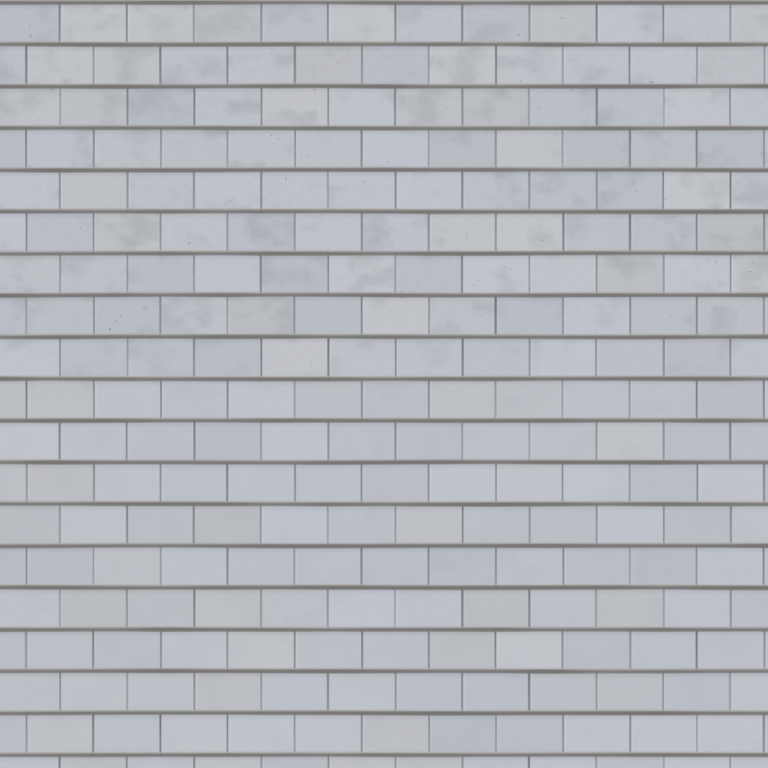
Reproduce this texture procedurally as a WebGL 2 fragment shader.

```glsl
#version 300 es
precision highp float;
// Pale grey rectangular tiles in half-offset courses, with shadowed overlaps and faint stains.

uniform vec2 u_resolution;
out vec4 fragColor;

const vec2 TILE_SIZE = vec2(0.0873, 0.0544);
const vec2 FIRST_JOINT = vec2(0.0345, 0.0169);
const vec3 TILE_COLOR = vec3(0.738, 0.752, 0.778);
const vec3 STAIN_COLOR = vec3(0.60, 0.615, 0.635);
const vec3 LIP_COLOR = vec3(0.655, 0.645, 0.635);
const vec3 SHADOW_COLOR = vec3(0.465, 0.460, 0.455);
const vec3 JOINT_COLOR = vec3(0.43, 0.44, 0.45);

float hash(vec2 p) {
    return fract(sin(dot(p, vec2(127.1, 311.7))) * 43758.5453);
}

float noise(vec2 p) {
    vec2 cell = floor(p);
    vec2 f = fract(p);
    f = f * f * (3.0 - 2.0 * f);
    float low = mix(hash(cell), hash(cell + vec2(1.0, 0.0)), f.x);
    float high = mix(hash(cell + vec2(0.0, 1.0)), hash(cell + 1.0), f.x);
    return mix(low, high, f.y);
}

float fbm(vec2 p) {
    float sum = 0.0;
    float amplitude = 0.5;
    for (int i = 0; i < 4; i++) {
        sum += amplitude * noise(p);
        p = p * 2.03 + 17.3;
        amplitude *= 0.5;
    }
    return sum;
}

// Soft-edged stripe centred on zero distance.
float stripe(float dist, float halfWidth, float soft) {
    return 1.0 - smoothstep(halfWidth - soft, halfWidth + soft, abs(dist));
}

// Signed distance to the nearest whole-number line, in canvas units.
float lineDistance(float cells, float size) {
    return (cells - floor(cells + 0.5)) * size;
}

// Slight shade and warmth differences between tiles.
vec3 tileTint(vec2 id) {
    float shade = (hash(id + 3.7) - 0.5) * 0.032;
    float warmth = (hash(id + 41.3) - 0.5) * 0.014;
    return TILE_COLOR + shade + vec3(warmth, 0.2 * warmth, -warmth);
}

// Cloudy smudges and small specks, heavier on the upper courses.
vec3 addStains(vec3 color, vec2 p, vec2 id) {
    float wear = smoothstep(0.46, 0.62, p.y) * (1.0 - 0.35 * smoothstep(0.88, 1.0, p.y));
    vec2 shifted = p + hash(id) * 0.35;
    float cloud = smoothstep(0.45, 0.78, fbm(shifted * vec2(26.0, 32.0)));
    float speck = smoothstep(0.74, 0.87, fbm(p * vec2(105.0, 85.0) + 9.0));
    float grain = noise(p * 240.0) - 0.5;
    color = mix(color, STAIN_COLOR, cloud * mix(0.07, 0.36, wear));
    color = mix(color, STAIN_COLOR * 0.88, speck * wear * 0.65);
    return color + grain * mix(0.006, 0.014, wear);
}

// Upright joint with varied strength and a thin bright edge beside it.
vec3 addJoint(vec3 color, float dist, float height, vec2 id, float pixel) {
    float soft = 0.0007 + 0.5 * pixel;
    float strength = mix(0.48, 0.95, hash(id + 71.9));
    strength *= mix(0.85, 1.0, smoothstep(0.2, 0.95, height));
    float halfWidth = mix(0.0009, 0.0014, hash(id + 12.4));
    float edge = stripe(dist - 0.0030, 0.0010, soft);
    color += 0.022 * edge * hash(id + 28.6);
    return mix(color, JOINT_COLOR, strength * stripe(dist, halfWidth, soft));
}

// Dark overlap between courses with a warm lip above and soft shade below.
vec3 addCourse(vec3 color, float dist, float along, float course, float pixel) {
    float soft = 0.0009 + 0.5 * pixel;
    float variation = noise(vec2(along * 14.0, course * 7.0));
    float halfWidth = mix(0.0020, 0.0027, variation);
    float below = smoothstep(-0.010, -0.002, dist) * step(dist, 0.0);
    color *= 1.0 - 0.055 * below;
    color = mix(color, LIP_COLOR, 0.8 * stripe(dist - 0.0024, 0.0019, soft));
    return mix(color, SHADOW_COLOR, mix(0.86, 1.0, variation) * stripe(dist, halfWidth, soft));
}

void main() {
    float pixel = 1.0 / u_resolution.y;
    vec2 p = gl_FragCoord.xy * pixel;

    // Alternate courses shift by half a tile.
    vec2 grid = (p - FIRST_JOINT) / TILE_SIZE;
    float row = floor(grid.y);
    grid.x -= 0.5 * mod(row, 2.0);
    vec2 id = vec2(floor(grid.x), row);
    vec2 jointId = vec2(floor(grid.x + 0.5), row);
    float course = floor(grid.y + 0.5);

    // Small irregularities keep the laid lines from looking ruled.
    float jointShift = (hash(jointId + 5.1) - 0.5) * 0.0012;
    float courseShift = (noise(vec2(p.x * 5.0, course * 3.0)) - 0.5) * 0.0010;
    float jointDist = lineDistance(grid.x, TILE_SIZE.x) - jointShift;
    float courseDist = lineDistance(grid.y, TILE_SIZE.y) - courseShift;

    vec3 color = addStains(tileTint(id), p, id);
    color = addJoint(color, jointDist, fract(grid.y), jointId, pixel);
    color = addCourse(color, courseDist, p.x, course, pixel);
    fragColor = vec4(color, 1.0);
}
```
